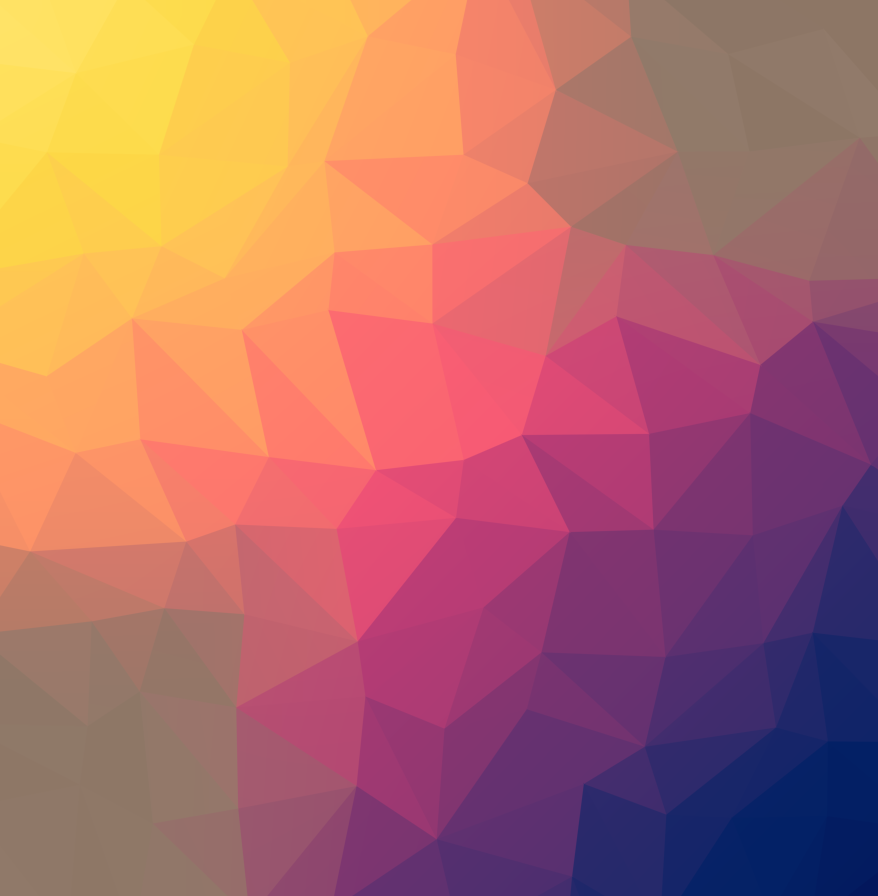
Reproduce this background procedurally as a Shadertoy shader.

```glsl
// Low-poly backdrop: a jittered grid of points is split into flat triangles.
// Each triangle takes its tint from a smooth field: a diagonal ramp from
// yellow (top left) to navy (bottom right), fading to brown in the other corners.

#define GRID vec2(9.0, 9.5)          // cells across the canvas
#define GRID_ORIGIN vec2(0.07, 0.09) // position of the first grid point
#define JITTER 0.36                  // point offset, in cells
#define TINT_SHIFT 0.035             // random shift of each triangle on the ramp
#define FACET_SLOPE 0.12             // gradient kept inside a triangle
#define BROWN vec3(0.56, 0.47, 0.405)

const int STOPS = 13;
const vec3 RAMP[STOPS] = vec3[STOPS](
    vec3(1.00, 0.89, 0.41), vec3(1.00, 0.88, 0.36), vec3(0.99, 0.85, 0.27),
    vec3(1.00, 0.76, 0.34), vec3(1.00, 0.64, 0.39), vec3(1.00, 0.46, 0.43),
    vec3(0.96, 0.33, 0.46), vec3(0.75, 0.24, 0.46), vec3(0.54, 0.21, 0.44),
    vec3(0.37, 0.19, 0.44), vec3(0.15, 0.16, 0.42), vec3(0.01, 0.13, 0.40),
    vec3(0.01, 0.09, 0.36));

vec2 hash22(vec2 p) {
    vec3 q = fract(p.xyx * vec3(0.1031, 0.1030, 0.0973));
    q += dot(q, q.yzx + 33.33);
    return fract((q.xx + q.yz) * q.zy);
}

vec3 rampColor(float s) {
    float x = clamp(s, 0.0, 1.0) * float(STOPS - 1);
    int i = min(int(x), STOPS - 2);
    return mix(RAMP[i], RAMP[i + 1], x - float(i));
}

// Colour field: "along" runs down the diagonal, "across" is the distance from it.
vec3 fieldColor(vec2 p, float shift) {
    p = clamp(p, 0.0, 1.0);
    float along = 0.5 * (p.x + 1.0 - p.y);
    float across = 0.5 * abs(p.x + p.y - 1.0);
    float brownAmount = smoothstep(0.03, 0.31, across - abs(along - 0.48));
    float warmBend = 0.35 * across * (1.0 - smoothstep(0.25, 0.45, along));
    return mix(rampColor(along + warmBend + shift), BROWN + 0.6 * shift, brownAmount);
}

vec2 gridPoint(vec2 id) {
    vec2 offset = (hash22(id + 17.0) * 2.0 - 1.0) * JITTER;
    return GRID_ORIGIN + (id + offset) / GRID;
}

float cross2(vec2 a, vec2 b) { return a.x * b.y - a.y * b.x; }

float area(vec2 a, vec2 b, vec2 c) { return cross2(b - a, c - a); }

// Signed distance to the line a-b, positive on its left.
float edge(vec2 p, vec2 a, vec2 b) { return cross2(normalize(b - a), p - a); }

// Adds one triangle as colour times coverage, with coverage in w.
void addTriangle(inout vec4 sum, vec2 p, vec2 a, vec2 b, vec2 c, float blur) {
    float inside = min(edge(p, a, b), min(edge(p, b, c), edge(p, c, a)));
    float cover = smoothstep(-blur, blur, inside);
    if (cover <= 0.0) return;
    vec2 center = (a + b + c) / 3.0;
    float shift = (hash22(floor(center * 4096.0)).x - 0.5) * TINT_SHIFT;
    sum += cover * vec4(fieldColor(mix(center, p, FACET_SLOPE), shift), 1.0);
}

void mainImage(out vec4 fragColor, in vec2 fragCoord) {
    vec2 p = fragCoord / iResolution.xy;
    float blur = 0.75 / min(iResolution.x, iResolution.y);
    vec2 cell = floor((p - GRID_ORIGIN) * GRID);
    vec4 sum = vec4(0.0);

    // Jittered quads from neighbouring cells can reach this point.
    for (int j = -1; j <= 1; j++)
    for (int i = -1; i <= 1; i++) {
        vec2 id = cell + vec2(i, j);
        vec2 a = gridPoint(id);
        vec2 b = gridPoint(id + vec2(1, 0));
        vec2 c = gridPoint(id + vec2(1, 1));
        vec2 d = gridPoint(id + vec2(0, 1));

        // Split along the diagonal that avoids thin or folded triangles.
        if (min(area(a, b, c), area(a, c, d)) > min(area(a, b, d), area(b, c, d))) {
            addTriangle(sum, p, a, b, c, blur);
            addTriangle(sum, p, a, c, d, blur);
        } else {
            addTriangle(sum, p, a, b, d, blur);
            addTriangle(sum, p, b, c, d, blur);
        }
    }
    vec3 color = sum.w > 0.001 ? sum.rgb / sum.w : fieldColor(p, 0.0);
    fragColor = vec4(color, 1.0);
}
```
